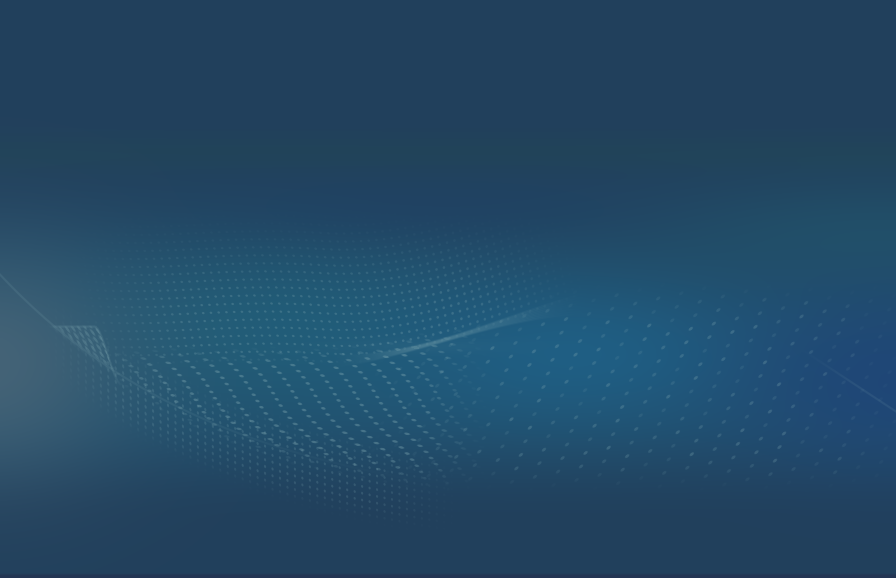
A WebGL 2 fragment shader for this background:

```glsl
#version 300 es
precision highp float;
// Dusky blue backdrop with a soft band of teal, blue and grey glows.
// Two sheets of warped dots meet at a fanned ribbon; fine curved edges
// and a small dense mesh finish the left side.
uniform vec2 u_resolution;
out vec4 fragColor;

// Elliptical Gaussian light
float glow(vec2 p, vec2 center, vec2 radius) {
  vec2 d = (p - center) / radius;
  return exp(-dot(d, d));
}

// Smooth window that is 1 between a and b, with soft borders
float window(float x, float a, float b, float soft) {
  return smoothstep(a - soft, a + soft, x) * (1.0 - smoothstep(b - soft, b + soft, x));
}

// Thin line, with its width in canvas heights
float stroke(float d, float width) {
  float pixel = 1.0 / u_resolution.y;
  float slope = max(length(vec2(dFdx(d), dFdy(d))) / pixel, 0.001);
  return 1.0 - smoothstep(width, width + 1.4 * pixel, abs(d) / slope);
}

// Round dots at the centres of a warped grid
float dots(vec2 grid, float radius) {
  float pixel = 1.0 / u_resolution.y;
  vec2 cell = (fract(grid) - 0.5) / max(fwidth(grid), vec2(0.001)) * pixel;
  return 1.0 - smoothstep(radius, radius + 1.2 * pixel, length(cell));
}

float hash(vec2 p) {
  return fract(sin(dot(p, vec2(41.3, 289.1))) * 4375.5);
}

// Height of the ribbon where the two sheets meet
float foldHeight(float x) {
  return 0.375 + 0.105 * smoothstep(0.36, 0.70, x);
}

// Height of the long edge that falls from the left
float edgeHeight(float x) {
  return 0.10 + 0.425 * exp(-3.9 * x);
}

vec3 background(vec2 p) {
  vec3 color = vec3(0.13, 0.25, 0.36);
  float band = smoothstep(0.10, 0.30, p.y) * (1.0 - smoothstep(0.42, 0.75, p.y));
  color = mix(color, vec3(0.13, 0.32, 0.44), 0.75 * band);
  color = mix(color, vec3(0.13, 0.38, 0.48), 0.75 * glow(p, vec2(0.30, 0.43), vec2(0.24, 0.15)));
  color = mix(color, vec3(0.12, 0.38, 0.53), 0.85 * glow(p, vec2(0.65, 0.385), vec2(0.23, 0.13)));
  color = mix(color, vec3(0.13, 0.33, 0.42), 0.65 * glow(p, vec2(0.98, 0.59), vec2(0.26, 0.10)));
  color = mix(color, vec3(0.12, 0.27, 0.47), 0.85 * glow(p, vec2(1.0, 0.34), vec2(0.17, 0.15)));
  color = mix(color, vec3(0.12, 0.25, 0.39), 0.5 * glow(p, vec2(0.47, 0.64), vec2(0.24, 0.06)));
  color = mix(color, vec3(0.29, 0.40, 0.47), 0.85 * glow(p, vec2(-0.02, 0.37), vec2(0.16, 0.20)));
  // Faint green seam at the top of the band
  color += vec3(0.0, 0.012, -0.012) * glow(p, vec2(0.5, 0.735), vec2(2.0, 0.03));
  return color;
}

void main() {
  vec2 p = gl_FragCoord.xy / u_resolution;
  vec3 color = background(p);
  float fold = foldHeight(p.x);
  float edge = edgeHeight(p.x);
  float light = 0.0;

  // Upper sheet: bowed rows that settle onto the ribbon
  float bow = 0.13 * (p.x - 0.42) * (p.x - 0.42) - 0.008 * sin(p.x * 15.0);
  vec2 upperGrid = vec2(p.x * 115.0 + 14.0 * p.y, (p.y - fold - bow) * 72.0);
  float upperArea = smoothstep(-0.01, 0.02, p.y - fold) * (1.0 - smoothstep(0.46, 0.64, p.y))
    * window(p.x, 0.15, 0.58, 0.08);
  light += 0.30 * upperArea * dots(upperGrid, 0.0008);

  // Lower sheet: dotted strands that sweep down to the right
  float drop = 0.43 - p.y;
  float sweep = 0.13 * smoothstep(0.0, 0.22, drop) + 0.018 * sin(drop * 28.0);
  vec2 lowerGrid = vec2((p.x - sweep) * 44.0, p.y * 88.0 - 12.0 * p.x);
  float lowerArea = (1.0 - smoothstep(-0.01, 0.03, p.y - fold)) * smoothstep(-0.03, 0.02, p.y - edge)
    * smoothstep(0.13, 0.22, p.y) * window(p.x, 0.14, 0.50, 0.05);
  light += 0.42 * lowerArea * dots(lowerGrid, 0.0011);

  // Sparse diagonal flecks toward the right
  vec2 fleckGrid = vec2(p.x * 42.0 - p.y * 9.0, p.y * 46.0 - p.x * 16.0);
  float fleckArea = window(p.x, 0.48, 0.95, 0.09) * window(p.y, 0.18, fold, 0.035);
  light += (0.12 + 0.2 * hash(floor(fleckGrid))) * fleckArea * dots(fleckGrid, 0.0013);

  // Dense dots along the falling edge
  float below = p.y - edge;
  vec2 edgeGrid = vec2(p.x * 120.0, below * 85.0);
  float edgeArea = window(below, -0.07, 0.035, 0.025) * window(p.x, 0.10, 0.46, 0.06);
  light += 0.22 * edgeArea * dots(edgeGrid, 0.0008);
  light += 0.16 * stroke(below, 0.0006) * (1.0 - smoothstep(0.05, 0.50, p.x));

  // Small folded mesh at the left
  float crest = 0.435 - 0.10 * smoothstep(0.105, 0.136, p.x);
  float meshArea = window(p.x, 0.05, 0.133, 0.006) * smoothstep(-0.01, 0.01, below)
    * (1.0 - smoothstep(-0.004, 0.004, p.y - crest));
  light += meshArea * (0.05 + 0.28 * dots(vec2(p.x * 150.0 + p.y * 40.0, below * 110.0), 0.0009));
  light += 0.18 * stroke(p.y - crest, 0.0006) * window(p.x, 0.06, 0.132, 0.008);

  // Ribbon of fine lines, pinched in the middle and fanned at the ends
  for (int i = 0; i < 8; i++) {
    float spread = (float(i) - 3.5) * (0.0008 + 0.16 * (p.x - 0.49) * (p.x - 0.49));
    float fade = window(p.x, 0.41, 0.61, 0.05);
    light += 0.085 * fade * stroke(p.y - fold - spread, 0.0005);
  }
  light += 0.06 * glow(p, vec2(0.47, foldHeight(0.47)), vec2(0.09, 0.012));

  // Faint slanted line at the right
  light += 0.13 * stroke(p.y - 0.39 + 1.02 * (p.x - 0.90), 0.0006) * smoothstep(0.89, 0.97, p.x);

  color = mix(color, vec3(0.48, 0.64, 0.68), clamp(light, 0.0, 0.5));
  // Thin dark rim at the foot
  color = mix(color, vec3(0.14, 0.19, 0.31), 0.7 * (1.0 - smoothstep(0.004, 0.009, p.y)));
  fragColor = vec4(color, 1.0);
}
```
